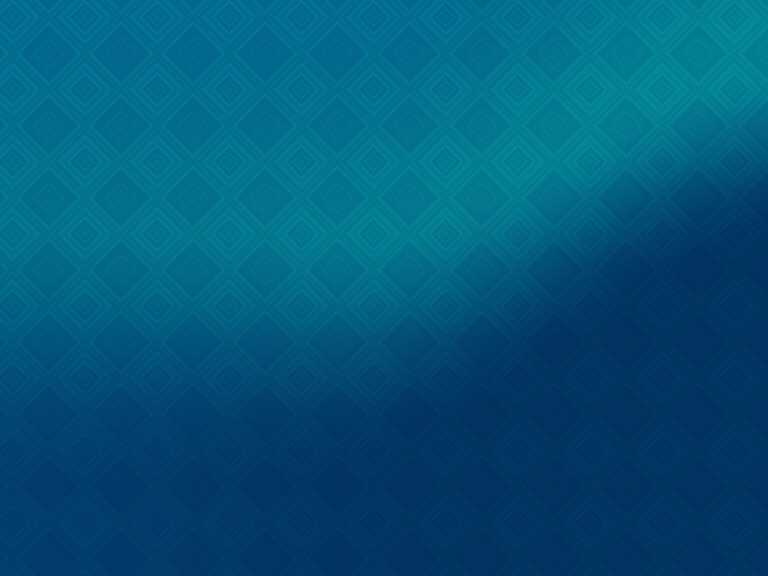
Reproduce this background procedurally as a WebGL 1 fragment shader.

```glsl
precision highp float;

uniform vec2 u_resolution;

// Gradient colours
const vec3 NAVY = vec3(0.008, 0.205, 0.380);
const vec3 NAVY_LEFT = vec3(0.008, 0.240, 0.425);
const vec3 BLUE = vec3(0.008, 0.420, 0.560);
const vec3 TEAL_LEFT = vec3(0.010, 0.450, 0.545);
const vec3 TEAL_RIGHT = vec3(0.015, 0.515, 0.575);
const vec3 LINE_TINT = vec3(0.06, 0.34, 0.28);
const vec3 FILL_SHADE = vec3(0.10, 0.055, 0.025);

// Lattice, in units of canvas height
const float PERIOD = 0.1253;
const vec2 LATTICE_ORIGIN = vec2(0.4606, 0.5312);

// Diamond sizes, in units of the period
const float LARGE_RADIUS = 0.425;
const float SMALL_RADIUS = 0.225;
const float LINE_HALF_WIDTH = 0.004;
const float RING_FREQUENCY = 28.0;
const float RING_STRENGTH = 0.10;
const float GRAIN_STRENGTH = 0.02;

float hash11(float n) {
  n = fract(n * 0.1031);
  n *= n + 33.33;
  return fract(n * (n + n));
}

float hash21(vec2 p) {
  vec3 q = fract(p.xyx * 0.1031);
  q += dot(q, q.yzx + 33.33);
  return fract((q.x + q.y) * q.z);
}

float ringNoise(float x) {
  float cell = floor(x);
  return mix(hash11(cell + 7.0), hash11(cell + 8.0), smoothstep(0.0, 1.0, x - cell));
}

float outline(float dist, float radius, float pixel) {
  return 1.0 - smoothstep(LINE_HALF_WIDTH, LINE_HALF_WIDTH + pixel, abs(dist - radius));
}

// Height of the curved border between the bright and dark areas
float borderHeight(float x) {
  return 0.395 + 0.34 * smoothstep(0.42, 1.05, x);
}

float brightArea(vec2 uv) {
  float softness = mix(0.26, 0.15, uv.x);
  float height = uv.y - borderHeight(uv.x);
  return smoothstep(-softness, softness, height);
}

vec3 gradient(vec2 uv, float bright) {
  float ridge = (uv.y - borderHeight(uv.x) - 0.20) / 0.22;
  vec3 teal = mix(TEAL_LEFT, TEAL_RIGHT, smoothstep(0.0, 1.0, uv.x));
  vec3 upper = mix(BLUE, teal, exp(-ridge * ridge));
  vec3 lower = mix(NAVY_LEFT, NAVY, smoothstep(0.0, 0.6, uv.x));
  return mix(lower, upper, bright);
}

void main() {
  vec2 uv = gl_FragCoord.xy / u_resolution;
  vec2 p = gl_FragCoord.xy / u_resolution.y;
  float bright = brightArea(uv);
  vec3 color = gradient(uv, bright);

  // Distances to the nearest large and small diamond centres
  vec2 cell = abs(fract((p - LATTICE_ORIGIN) / PERIOD + 0.5) - 0.5);
  float large = cell.x + cell.y;
  float small = 1.0 - large;
  float pixel = 1.4142 / (PERIOD * u_resolution.y);

  // Slightly darker, bluer diamond fills
  float inLarge = 1.0 - smoothstep(-pixel, pixel, large - LARGE_RADIUS);
  float inSmall = 1.0 - smoothstep(-pixel, pixel, small - SMALL_RADIUS);
  color *= 1.01 - FILL_SHADE * (inLarge + 0.6 * inSmall);

  // Fine concentric rings with uneven weight
  float rings = ringNoise(large * RING_FREQUENCY) - 0.5;
  color *= 1.0 + RING_STRENGTH * rings * (1.0 - 0.45 * inLarge);

  // Light outlines
  float lines = 0.70 * outline(large, LARGE_RADIUS, pixel);
  lines += 0.65 * outline(small, SMALL_RADIUS, pixel);
  lines += 0.35 * outline(small, 0.12, pixel);
  lines += 0.25 * outline(large, 0.21, pixel);
  lines += 0.20 * outline(large, 0.11, pixel);
  lines += 0.25 * outline(large, 0.53, pixel);
  lines += 0.20 * outline(large, 0.65, pixel);
  color += LINE_TINT * lines * mix(0.12, 0.26, bright);

  // Faint grain
  float grain = hash21(floor(p * 384.0)) - 0.5;
  color *= 1.0 + GRAIN_STRENGTH * grain;

  gl_FragColor = vec4(color, 1.0);
}
```
